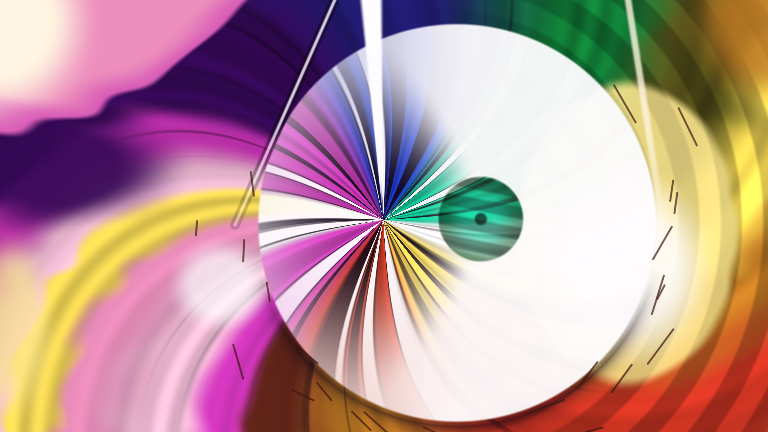
Reproduce this background procedurally as a WebGL 1 fragment shader.

```glsl
precision highp float;
// Abstract swirl: a wheel of colours twisted about a hub, under a pale disc.
// Angular palettes give broad sweeps, 1D noise splits them into rays, and
// distance functions add the discs, fine lines and scattered scratches.
uniform vec2 u_resolution;

const float TAU = 6.28318;
const vec2 HUB = vec2(.887, .491);
const vec2 DISC = vec2(1.058, .484);
const float DISC_R = .46;
const vec2 BEAD = vec2(1.113, .493);
const float BEAD_R = .098;
const float TWIST = .82;
const float SCRATCHES = 26.;

const vec3 WHITE = vec3(1., .99, 1.);
const vec3 CREAM = vec3(1., .96, .88);
const vec3 PINK = vec3(.93, .56, .74);
const vec3 BLUSH = vec3(.96, .75, .85);
const vec3 MAGENTA = vec3(.78, .2, .7);
const vec3 PURPLE = vec3(.2, .03, .33);
const vec3 NAVY = vec3(.12, .1, .42);
const vec3 BLUE = vec3(.1, .2, .72);
const vec3 GREEN = vec3(.06, .45, .2);
const vec3 TEAL = vec3(.05, .76, .58);
const vec3 OLIVE = vec3(.3, .28, .09);
const vec3 YELLOW = vec3(.95, .84, .33);
const vec3 STRAW = vec3(.98, .9, .56);
const vec3 AMBER = vec3(.76, .48, .14);
const vec3 RED = vec3(.78, .2, .13);
const vec3 BROWN = vec3(.4, .15, .1);
const vec3 INK = vec3(.06, .02, .08);

float hash(float n) { return fract(sin(n * 91.7) * 4375.85); }

// Smooth step that may also fall
float ramp(float a, float b, float x) {
  x = clamp((x - a) / (b - a), 0., 1.);
  return x * x * (3. - 2. * x);
}

// Value noise that repeats after a whole number of cells
float ringNoise(float t, float cells, float seed) {
  float x = t * cells, i = floor(x);
  return mix(hash(mod(i, cells) + seed), hash(mod(i + 1., cells) + seed), ramp(0., 1., x - i));
}

float segment(vec2 p, vec2 a, vec2 b) {
  vec2 v = b - a;
  return length(p - a - v * clamp(dot(p - a, v) / dot(v, v), 0., 1.));
}

float blob(vec2 p, vec2 centre, vec2 size) {
  return ramp(1., .45, length((p - centre) / size));
}

void stop(inout vec3 c, vec3 next, float a, float b, float t) {
  c = mix(c, next, ramp(a, b, t));
}

// Broad outer sweeps, t is the twisted angle in turns
vec3 sweepColor(float t) {
  vec3 c = OLIVE;
  stop(c, GREEN, 0., .045, t);
  stop(c, NAVY, .08, .19, t);
  stop(c, PURPLE, .24, .31, t);
  stop(c, MAGENTA, .375, .4, t);
  stop(c, BLUSH, .405, .435, t);
  stop(c, YELLOW, .446, .456, t);
  stop(c, PINK, .476, .492, t);
  stop(c, BLUSH, .5, .55, t);
  stop(c, MAGENTA, .565, .59, t);
  stop(c, BROWN, .605, .62, t);
  stop(c, AMBER, .64, .69, t);
  stop(c, RED, .72, .8, t);
  stop(c, AMBER, .83, .87, t);
  stop(c, YELLOW, .88, .91, t);
  stop(c, OLIVE, .925, .97, t);
  return c;
}

// Vivid wheel seen around the hub
vec3 rayColor(float t) {
  vec3 c = TEAL;
  stop(c, BLUE, .11, .16, t);
  stop(c, MAGENTA, .28, .34, t);
  stop(c, YELLOW, .452, .46, t);
  stop(c, WHITE, .48, .49, t);
  stop(c, MAGENTA, .525, .54, t);
  stop(c, RED, .61, .66, t);
  stop(c, YELLOW, .77, .81, t);
  stop(c, WHITE, .9, .94, t);
  stop(c, TEAL, .975, 1., t);
  return c;
}

void main() {
  vec2 p = gl_FragCoord.xy / u_resolution.y, d = p - HUB;
  float px = 1.5 / u_resolution.y;
  float r = length(d), angle = atan(d.y, d.x);
  float t = fract((angle - TWIST * r * r) / TAU);
  float rim = length(p - DISC) - DISC_R;
  float wobble = sin(p.x * 23. + 3. * sin(p.y * 17.));

  // Outer sweeps with streaks, hairlines and bands
  vec3 col = sweepColor(fract(t + .004 * wobble * ramp(.35, .7, r)));
  col *= .86 + .26 * ringNoise(t, 110., 3.);
  col = mix(col, INK, .45 * ramp(.8, .94, ringNoise(t, 150., 23.)) * ramp(.75, .45, r));
  float bands = ramp(-.3, .3, sin(rim * 60. + 4. * p.x));
  col *= 1. + .28 * (bands - .5) * ramp(.9, 1.5, p.x);

  // Dark diagonal and the rosy field above it
  col = mix(col, PURPLE, .9 * blob(p, vec2(.1, .61 + .01 * wobble), vec2(.36, .16)));
  float above = p.y - .69 - .95 * p.x * p.x - .012 * wobble;
  vec3 rosy = mix(PINK, CREAM, blob(p, vec2(0., .95), vec2(.24, .26)));
  rosy = mix(rosy, MAGENTA, .55 * ramp(.09, .01, above));
  col = mix(col, rosy, ramp(0., .02, above));

  // Pale lobe and soft lights
  float lobe = length((p - vec2(1.45, .46)) / vec2(.26, .35)) + .015 * wobble;
  col = mix(col, STRAW * (.93 + .1 * bands), .85 * ramp(1.03, .93, lobe));
  col = mix(col, WHITE, .9 * blob(p, vec2(1.45, .38), vec2(.22, .25)));
  col = mix(col, AMBER, .8 * blob(p, vec2(1.78, .96), vec2(.2, .22)));
  col = mix(col, WHITE, .7 * blob(p, vec2(.51, .34), vec2(.13, .12)));
  col = mix(col, STRAW, .7 * blob(p, vec2(.02, .24), vec2(.12, .24)));
  col = mix(col, INK, .55 * exp(-abs(rim - .012) * 60.) * ramp(.4, .15, p.y));

  // Dark-edged rays fading into the white disc
  float right = ramp(-.1, .25, d.x);
  float veil = ramp(.06, mix(.48, .24, right), r);
  float gleam = ringNoise(t, 64., 37.);
  vec3 rays = rayColor(t) * (.8 + .4 * ringNoise(t, 130., 5.));
  rays = mix(rays, INK, .9 * ramp(.62, .78, ringNoise(t, 84., 11.)));
  rays = mix(rays, INK, .7 * ramp(.48, .6, gleam));
  rays = mix(rays, WHITE, ramp(.62, .74, gleam));
  vec3 haze = mix(WHITE, rayColor(t), .24 * ramp(.2, -.2, d.x));
  vec3 inside = mix(rays, haze, veil * mix(.9, .985, right));
  col = mix(col, inside, ramp(px, -px, rim) * .96);

  // Green bead with a dark rim, streaks and pupil
  float bead = length(p - BEAD);
  vec3 glass = mix(GREEN * .55, TEAL * .9, ramp(BEAD_R, .03, bead));
  glass = mix(glass, rays, .35) * (.75 + .4 * ramp(-.3, .8, sin(p.y * 130. + 25. * d.x)));
  glass *= .3 + .7 * ramp(.01, .018, bead);
  col = mix(col, glass, .92 * ramp(px, -px, bead - BEAD_R));

  // Upright white wedge and two tapering glints
  float wedge = abs(angle - 1.625) - .047;
  col = mix(col, WHITE, ramp(.012, -.012, wedge) * ramp(0., .1, r));
  float taper = .3 + .5 * ramp(.47, .75, p.y);
  float glintA = segment(p, vec2(.775, 1.), vec2(.544, .479));
  float glintB = segment(p, vec2(1.454, 1.), vec2(1.528, .525));
  col = mix(col, INK, .6 * taper * ramp(.006, .002, abs(glintA - .007)));
  col = mix(col, WHITE, taper * ramp(.006, .001, glintA));
  col = mix(col, CREAM, taper * ramp(.012, .003, glintB));

  // Scratches scattered around the disc
  for (float i = 0.; i < SCRATCHES; i++) {
    float a = mix(2.9, 6.8, (i + hash(i)) / SCRATCHES);
    vec2 start = DISC + (DISC_R + .15 * hash(i + 40.)) * vec2(cos(a), sin(a));
    a += 1.2 + .8 * hash(i + 70.);
    vec2 end = start + (.03 + .08 * hash(i + 90.)) * vec2(cos(a), sin(a));
    col = mix(col, BROWN * .6, .7 * ramp(.0035, .001, segment(p, start, end)));
  }
  gl_FragColor = vec4(col, 1.);
}
```
